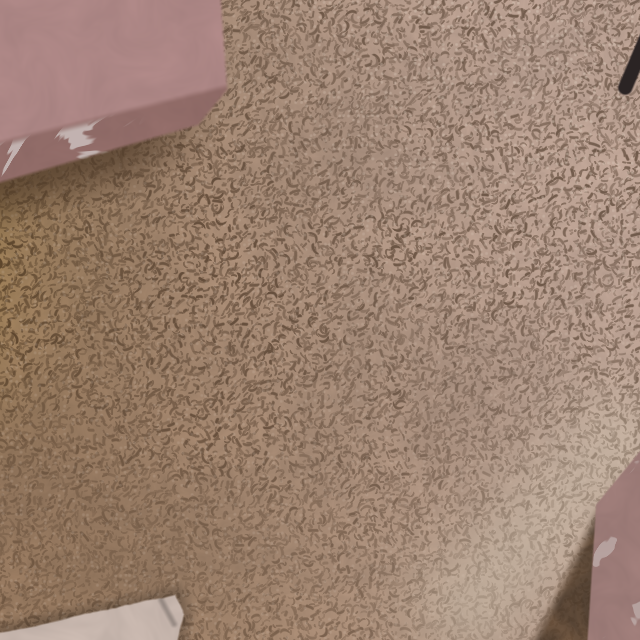
Reproduce this texture procedurally as a Shadertoy shader.

```glsl
const float COARSE_CELLS = 78.0;
const float FINE_CELLS = 118.0;
const float GLINT_CELLS = 135.0;
const float FLECK_SHARE = 0.78;
const float EDGE = 0.0022;
const vec3 FLOOR_WARM = vec3(0.585, 0.470, 0.370);
const vec3 FLOOR_PALE = vec3(0.725, 0.625, 0.570);
const vec3 FLECK_TINT = vec3(0.60, 0.56, 0.51);
const vec3 GLINT = vec3(0.83, 0.76, 0.70);
const vec3 GLOW = vec3(0.79, 0.73, 0.66);
const vec3 SHADE = vec3(0.30, 0.22, 0.15);
const vec3 BLOCK_TOP = vec3(0.675, 0.525, 0.520);
const vec3 BLOCK_FRONT = vec3(0.565, 0.420, 0.405);
const vec3 CHIP = vec3(0.76, 0.70, 0.69);
const vec3 PANEL = vec3(0.610, 0.480, 0.465);
const vec3 BAG = vec3(0.770, 0.705, 0.670);
const vec3 LEG = vec3(0.17, 0.14, 0.14);

vec3 hash3(vec2 p) {
    vec3 q = fract(vec3(p.xyx) * vec3(0.1031, 0.1030, 0.0973));
    q += dot(q, q.yxz + 33.33);
    return fract((q.xxy + q.yzz) * q.zyx);
}
// Layered, turned sines, roughly -1 to 1
float waves(vec2 p) {
    float sum = 0.0, amp = 0.5;
    for (int i = 0; i < 5; i++) {
        p = mat2(0.8, 0.6, -0.6, 0.8) * p * 1.6 + 1.7;
        p += 0.6 * sin(p.yx * 0.9);
        sum += amp * sin(p.x) * sin(p.y + 0.8);
        amp *= 0.72;
    }
    return sum;
}
// Signed distance to a line, positive on the left of a to b
float leftOf(vec2 p, vec2 a, vec2 b) {
    vec2 d = normalize(b - a);
    return dot(p - a, vec2(-d.y, d.x));
}
float segment(vec2 p, vec2 a, vec2 b) {
    vec2 d = b - a;
    return length(p - a - d * clamp(dot(p - a, d) / dot(d, d), 0.0, 1.0));
}
float cover(float d) { return smoothstep(-EDGE, EDGE, d); }

// One bent, short stroke per cell
float flecks(vec2 p, float seed) {
    float ink = 0.0;
    for (int i = 0; i < 9; i++) {
        vec2 id = floor(p) + vec2(i % 3 - 1, i / 3 - 1);
        vec3 place = hash3(id + seed), form = hash3(id + seed + 57.3);
        vec2 q = p - id - place.xy;
        float turn = 0.95 + (form.x - 0.5) * 2.6;
        q = mat2(cos(turn), -sin(turn), sin(turn), cos(turn)) * q;
        q.y += (form.y - 0.5) * 2.0 * q.x * q.x;
        float d = length(vec2(max(abs(q.x) - mix(0.10, 0.56, form.z), 0.0), q.y));
        float strength = step(place.z, FLECK_SHARE) * mix(0.45, 1.0, fract(place.z * 7.0));
        ink = max(ink, strength * (1.0 - smoothstep(0.07, 0.29, d)));
    }
    return ink;
}
// Small round bright grains
float glints(vec2 p) {
    vec3 h = hash3(floor(p) + 211.0);
    float d = length(fract(p) - 0.3 - 0.4 * h.xy);
    return (1.0 - smoothstep(0.1, 0.5, d)) * step(0.78, h.z);
}
vec3 speckledFloor(vec2 p) {
    float patches = waves(p * 5.0);
    vec3 col = mix(FLOOR_WARM, FLOOR_PALE, smoothstep(-0.1, 1.05, p.x + 0.28 * (p.y - 0.5)));
    col *= 1.0 + 0.05 * patches + 0.035 * waves(p * 60.0);
    col.b -= 0.05 * exp(-9.0 * p.x) * smoothstep(0.2, 0.6, p.y);
    float beam = segment(p, vec2(0.74, 0.06), vec2(0.96, 0.30)) / 0.10;
    float glow = exp(-beam * beam);
    col = mix(col, GLOW, 0.6 * glow);
    vec2 bent = p + 0.004 * sin(p.yx * 41.0);
    float ink = max(flecks(bent * COARSE_CELLS, 3.0), 0.75 * flecks(bent * FINE_CELLS, 91.0));
    ink *= mix(0.62, 1.0, smoothstep(0.05, 0.65, p.y + 0.15 * p.x));
    ink *= (1.0 - 0.4 * glow) * (0.9 + 0.25 * patches);
    col *= mix(vec3(1.0), FLECK_TINT, clamp(ink, 0.0, 1.0));
    float shine = mix(0.18, 0.55, smoothstep(0.3, 1.0, p.y) * smoothstep(0.2, 0.9, p.x));
    return mix(col, GLINT, shine * glints(p * GLINT_CELLS));
}
void mainImage(out vec4 fragColor, in vec2 fragCoord) {
    vec2 p = fragCoord / iResolution.xy;
    vec3 col = speckledFloor(p);
    float grain = waves(p * 22.0);
    float flaking = waves(vec2(p.x - 0.7 * p.y, p.y * 0.7) * 26.0);
    // Block with its shadow and chipped front edge
    float under = leftOf(p, vec2(0.0, 0.715), vec2(0.31, 0.805));
    float block = min(under, leftOf(p, vec2(0.31, 0.805), vec2(0.355, 0.86)));
    block = min(block, leftOf(p, vec2(0.355, 0.86), vec2(0.345, 1.0)));
    float shadow = smoothstep(-0.09, 0.0, under) * (1.0 - smoothstep(0.18, 0.36, p.x));
    col = mix(col, SHADE, 0.68 * shadow);
    float seam = leftOf(p, vec2(0.0, 0.778), vec2(0.21, 0.83));
    vec3 paint = mix(BLOCK_FRONT, BLOCK_TOP, smoothstep(-0.006, 0.006, seam)) * (1.0 + 0.03 * grain);
    float band = (1.0 - smoothstep(-0.012, 0.002, seam)) * (1.0 - smoothstep(0.16, 0.23, p.x));
    paint = mix(paint, CHIP, band * smoothstep(0.12, 0.28, flaking));
    col = mix(col, paint, smoothstep(-0.004, 0.004, block));
    // Panel at the lower right and the dark gap beside it
    float gap = -leftOf(p, vec2(0.83, 0.0), vec2(0.935, 0.215));
    float gapShade = smoothstep(-0.006, 0.018, gap) * (1.0 - smoothstep(0.19, 0.23, p.y));
    col = mix(col, SHADE * (1.0 + 0.35 * grain), 0.82 * gapShade);
    float panel = -max(leftOf(p, vec2(0.918, 0.0), vec2(0.932, 0.22)),
                       leftOf(p, vec2(0.932, 0.212), vec2(1.0, 0.295)));
    paint = mix(PANEL * (1.0 + 0.04 * grain), CHIP, 0.7 * smoothstep(0.62, 0.75, flaking));
    col = mix(col, paint, cover(panel));
    // Pale creased bag
    float bag = -leftOf(p, vec2(0.0, 0.011), vec2(0.28, 0.072));
    bag = min(bag, leftOf(p, vec2(0.278, 0.0), vec2(0.287, 0.04)));
    bag = min(bag, leftOf(p, vec2(0.287, 0.04), vec2(0.270, 0.080)));
    float crease = 1.0 - smoothstep(0.0, 0.008, segment(p, vec2(0.252, 0.062), vec2(0.272, 0.025)));
    col *= 1.0 - 0.2 * smoothstep(-0.025, 0.0, bag);
    col = mix(col, BAG * (1.0 - 0.22 * crease + 0.04 * grain), cover(bag + 0.002 * grain));
    // Dark leg
    col = mix(col, LEG, cover(0.011 - segment(p, vec2(0.977, 0.863), vec2(1.02, 0.965))));
    fragColor = vec4(col, 1.0);
}
```
